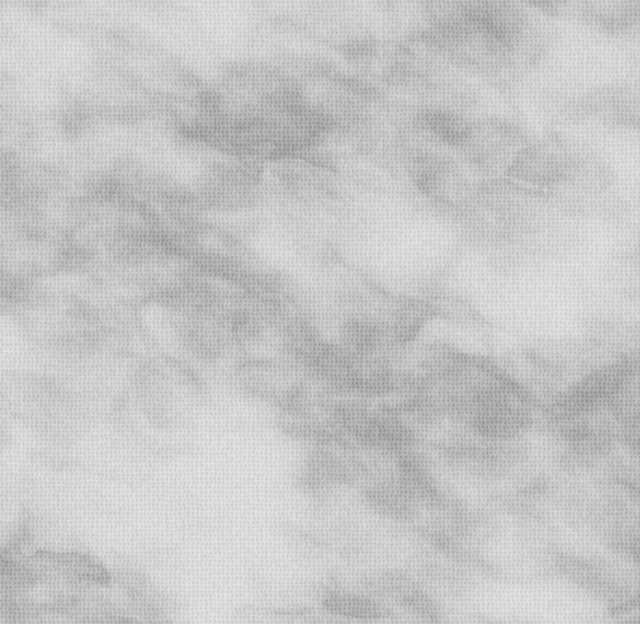
Reproduce this texture procedurally as a Shadertoy shader.

```glsl
// Soft grey marbled clouds printed on a finely woven canvas.

float hash(vec2 cell) {
    vec3 q = fract(cell.xyx * vec3(0.1031, 0.1030, 0.0973));
    q += dot(q, q.yzx + 33.33);
    return fract((q.x + q.y) * q.z);
}

// Contribution of one lattice corner, with a random unit gradient
float corner(vec2 cell, vec2 offset) {
    float angle = 6.2832 * hash(cell);
    return dot(vec2(cos(angle), sin(angle)), offset);
}

float gradientNoise(vec2 p) {
    vec2 i = floor(p), f = p - i;
    vec2 u = f * f * f * (f * (f * 6.0 - 15.0) + 10.0);
    vec2 e = vec2(0.0, 1.0);
    return mix(mix(corner(i, f), corner(i + e.yx, f - e.yx), u.x),
               mix(corner(i + e.xy, f - e.xy), corner(i + e.yy, f - e.yy), u.x), u.y);
}

float fbm(vec2 p, int octaves) {
    float sum = 0.0, amplitude = 1.0;
    for (int i = 0; i < octaves; i++) {
        sum += amplitude * gradientNoise(p);
        p = mat2(1.6, 1.2, -1.2, 1.6) * p + 7.3;
        amplitude *= 0.55;
    }
    return sum;
}

// Dark on one side of a wandering contour, fading away from it
float crease(vec2 p) {
    float n = fbm(p, 5);
    float edge = smoothstep(-0.10, 0.06, n) * exp(-6.0 * max(n, 0.0));
    return edge * smoothstep(0.05, 0.4, gradientNoise(p * 0.9 + 41.7));
}

float clouds(vec2 p) {
    // Broad masses: a falling diagonal bank and a dome above it
    float bank = (p.y - 0.72 + 0.45 * p.x) / 0.17;
    vec2 dome = (p - vec2(0.62, 0.78)) / vec2(0.30, 0.14);
    float banks = 0.16 - 0.34 * exp(-bank * bank) - 0.24 * exp(-dot(dome, dome));

    // Billows, stretched sideways and tilted a little to the right
    vec2 q = vec2(p.x, p.y + 0.2 * p.x) * vec2(3.2, 4.4) + 3.4;
    vec2 warp = vec2(fbm(q * 1.7 + 11.2, 3), fbm(q * 1.7 + 27.8, 3));
    float body = fbm(q + 0.22 * warp, 4);

    // Small puffs and speckle gather where the ink is heavier
    float heavy = smoothstep(0.35, -0.3, banks + 0.8 * body);
    float puffs = fbm(q * 4.5 + 0.5 * warp + 63.0, 5);
    return banks + 0.8 * body + mix(0.10, 0.42, heavy) * puffs
         - 0.45 * crease(q * 1.3 + 0.2 * warp + 19.0);
}

// Rows of raised threads with dark pits between them, about -1 to 1
float weave(vec2 p) {
    vec2 thread = p * 144.0;
    thread += 0.35 * vec2(gradientNoise(p * 31.0), gradientNoise(p * 31.0 + 50.0));
    vec2 wave = cos(6.2832 * thread);
    float over = 0.4 * sin(6.2832 * thread.x) * sin(3.1416 * thread.y);
    float uneven = 0.9 * gradientNoise(thread * vec2(1.1, 0.8));
    return 0.46 * wave.x + 0.36 * wave.y - 0.3 * wave.x * wave.y + over + uneven;
}

void mainImage(out vec4 fragColor, in vec2 fragCoord) {
    vec2 p = fragCoord / iResolution.y;

    // Ink tone levels off in the lights
    float light = smoothstep(-1.0, 0.62, clouds(p));
    float tone = mix(0.62, 0.855, light);

    // Threads show more in the shade and fade when too fine to resolve
    float visible = 1.0 - smoothstep(0.32, 0.5, 144.0 / iResolution.y);
    tone += visible * mix(0.066, 0.040, light) * weave(p);

    fragColor = vec4(vec3(tone), 1.0);
}
```
